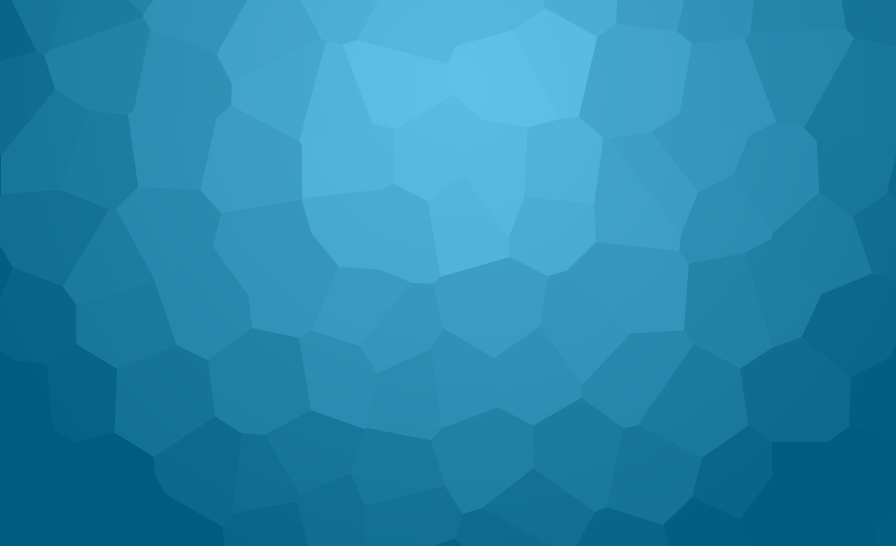
This background is drawn by a Shadertoy shader. Its source:

```glsl
vec2 hash2(vec2 cell) {
    vec3 h = fract(cell.xyx * vec3(0.1031, 0.1030, 0.0973));
    h += dot(h, h.yzx + 33.33);
    return fract((h.xx + h.yz) * h.zy);
}

// Glow strength falls off linearly from a point high on the canvas
float glow(vec2 p) {
    return clamp(1.0 - length(p - vec2(0.025, 0.34)) / 0.98, 0.0, 1.0);
}

// Each facet takes its tone from its seed, with a faint inner gradient
vec3 facetColor(vec2 seed, vec2 p) {
    float variation = (hash2(seed * 91.7 + 40.0).x - 0.5) * 0.05;
    float tone = clamp(mix(glow(seed), glow(p), 0.15) + variation, 0.0, 1.0);
    return mix(vec3(0.0, 0.36, 0.50), vec3(0.41, 0.80, 0.95), tone);
}

void mainImage(out vec4 fragColor, in vec2 fragCoord) {
    vec2 p = (fragCoord - 0.5 * iResolution.xy) / iResolution.y;
    float density = 7.2;
    vec2 baseCell = floor(p * density);

    // Find the two closest jittered seeds
    vec2 nearest = vec2(0.0), second = vec2(0.0);
    float nearestDist = 1e3, secondDist = 1e3;
    for (int y = -2; y <= 2; y++) {
        for (int x = -2; x <= 2; x++) {
            vec2 cell = baseCell + vec2(x, y);
            vec2 seed = (cell + 0.5 + 0.85 * (hash2(cell + 57.0) - 0.5)) / density;
            float dist = length(seed - p);
            if (dist < nearestDist) {
                second = nearest;
                secondDist = nearestDist;
                nearest = seed;
                nearestDist = dist;
            } else if (dist < secondDist) {
                second = seed;
                secondDist = dist;
            }
        }
    }

    // Blend across the shared edge over about one pixel
    float edge = dot(0.5 * (nearest + second) - p, normalize(second - nearest));
    float coverage = clamp(0.5 + edge * iResolution.y, 0.0, 1.0);
    vec3 color = mix(facetColor(second, p), facetColor(nearest, p), coverage);
    fragColor = vec4(color, 1.0);
}
```
